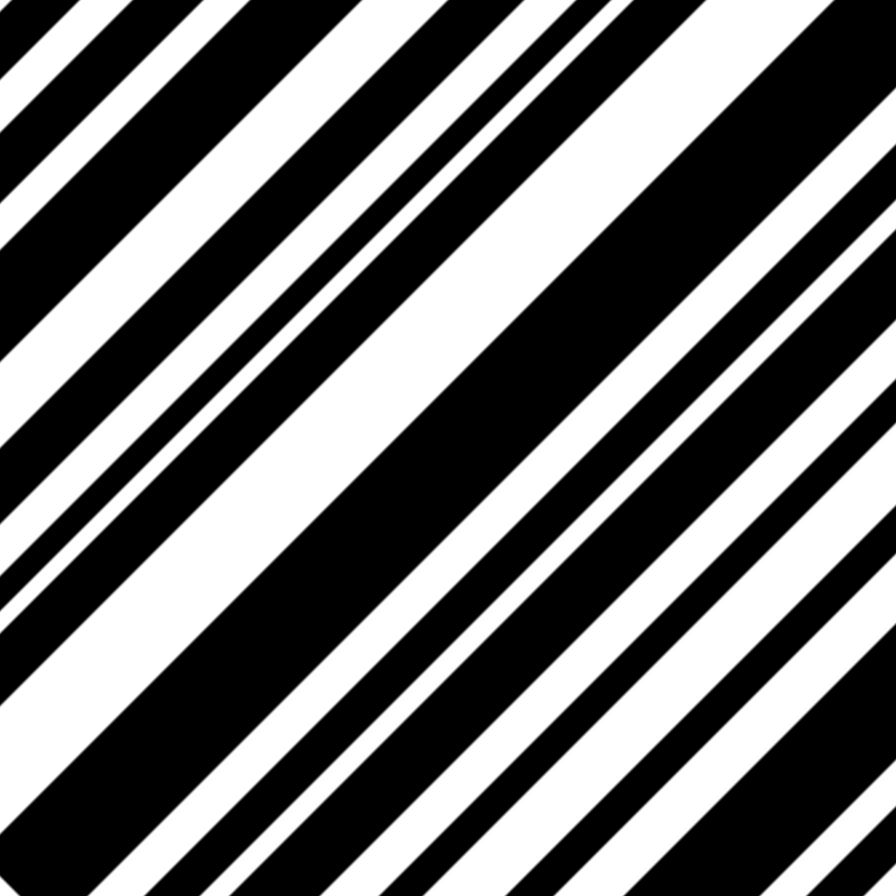
Give the GLSL for this pattern, as a Shadertoy shader.

```glsl
// Irregular black diagonal stripes on white, with one clipped lower-left corner.

// Start and end of each stripe, measured from the top-left corner (0) to the bottom-right (2).
const vec2 STRIPES[13] = vec2[13](
    vec2(0.013, 0.089), vec2(0.148, 0.227), vec2(0.279, 0.404), vec2(0.500, 0.585),
    vec2(0.643, 0.682), vec2(0.707, 0.788), vec2(0.931, 1.098), vec2(1.161, 1.223),
    vec2(1.256, 1.357), vec2(1.423, 1.472), vec2(1.564, 1.618), vec2(1.696, 1.848),
    vec2(1.900, 1.964));

// Soft step from 0 to 1 across an edge
float softStep(float edge, float position, float softness) {
    return smoothstep(edge - softness, edge + softness, position);
}

void mainImage(out vec4 fragColor, in vec2 fragCoord) {
    vec2 uv = fragCoord / iResolution.xy;
    float softness = max(0.003, 1.0 / iResolution.y);

    // Axes across and along the stripes
    float across = uv.x + 1.0 - uv.y;
    float along = uv.x + uv.y;

    // Stripe coverage
    float ink = 0.0;
    for (int i = 0; i < STRIPES.length(); i++) {
        ink += softStep(STRIPES[i].x, across, softness)
             - softStep(STRIPES[i].y, across, softness);
    }

    // Square end of the widest stripe at the lower-left corner
    ink *= softStep(0.022, along, softness);

    fragColor = vec4(vec3(1.0 - ink), 1.0);
}
```
